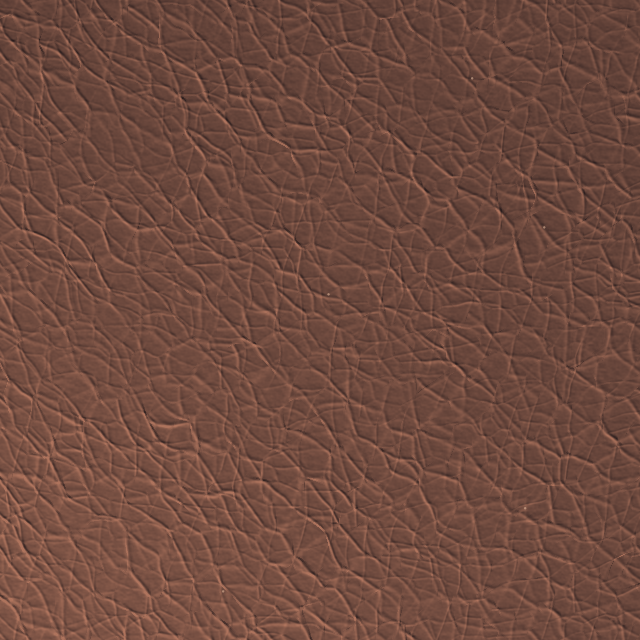
Write a WebGL 1 fragment shader that draws this texture.

```glsl
precision highp float;
uniform vec2 u_resolution;

#define SHADOW_BROWN vec3(0.34, 0.23, 0.20)
#define LIT_BROWN vec3(0.57, 0.38, 0.31)
#define TO_SHADE vec2(0.60, 0.80)
#define BUMP_STEP 0.0015
#define BUMP_GAIN 0.92
#define CREASE_GLOW 0.20
#define GRAIN_DEPTH 0.30
#define WARP 0.011
#define BEND 0.30

vec2 hash2(vec2 p) {
  vec3 q = fract(p.xyx * vec3(0.1031, 0.1030, 0.0973));
  q += dot(q, q.yzx + 33.33);
  return fract((q.xx + q.yz) * q.zy);
}

vec2 noise2(vec2 p) {
  vec2 i = floor(p), f = fract(p);
  f = f * f * (3.0 - 2.0 * f);
  return mix(mix(hash2(i), hash2(i + vec2(1.0, 0.0)), f.x),
             mix(hash2(i + vec2(0.0, 1.0)), hash2(i + 1.0), f.x), f.y);
}

// Distance to the border between the two nearest cell centres
float cellBorder(vec2 p) {
  vec2 cell = floor(p), f = fract(p);
  vec2 nearest = vec2(9.0), second = vec2(9.0);
  for (int y = -1; y <= 1; y++) {
    for (int x = -1; x <= 1; x++) {
      vec2 o = vec2(float(x), float(y));
      vec2 r = o + 0.08 + 0.84 * hash2(cell + o) - f;
      if (dot(r, r) < dot(nearest, nearest)) {
        second = nearest;
        nearest = r;
      } else if (dot(r, r) < dot(second, second)) {
        second = r;
      }
    }
  }
  return 0.5 * (dot(second, second) - dot(nearest, nearest))
       / max(length(second - nearest), 0.001);
}

// One net of creases, stretched along an angle, with uneven strength
float creaseNet(vec2 p, float angle, vec2 density, float width, float seed) {
  float c = cos(angle), s = sin(angle);
  vec2 q = vec2(c * p.x + s * p.y, c * p.y - s * p.x) * density + seed;
  float d = cellBorder(q) / (sqrt(density.x * density.y) * width);
  float strength = mix(0.55, 1.05, smoothstep(0.2, 0.75, noise2(p * 13.0 + seed).x));
  return strength * (0.8 * exp(-d * d) + 0.2 * exp(-0.4 * d));
}

float relief(vec2 p) {
  // Fine pores and wrinkles
  float grain = noise2(p * vec2(90.0, 160.0) + 5.0).x
              + 0.55 * noise2(p * vec2(200.0, 290.0)).y;
  // Bent and wavy crease paths
  vec2 q = p;
  q.y -= BEND * (p.x - 0.5) * (p.x - 0.5);
  q += WARP * (noise2(p * 12.0 + 3.0) - 0.5) * 2.0;
  q += 0.25 * WARP * (noise2(p * 45.0) - 0.5) * 2.0;
  float h = creaseNet(q, -0.85, vec2(15.0, 25.0), 0.0036, 17.0);
  h += 0.70 * creaseNet(q, 1.25, vec2(15.0, 26.0), 0.0030, 61.0);
  h += 0.45 * creaseNet(q, -0.15, vec2(21.0, 33.0), 0.0026, 113.0);
  return h + GRAIN_DEPTH * grain;
}

// Sparse pale dust
float dust(vec2 p) {
  vec2 cell = floor(p * 18.0);
  vec2 r = fract(p * 18.0) - 0.2 - 0.6 * hash2(cell + 7.0);
  return step(0.985, hash2(cell + 31.0).x) * (1.0 - smoothstep(0.015, 0.05, length(r)));
}

void main() {
  vec2 p = gl_FragCoord.xy / min(u_resolution.x, u_resolution.y);
  vec2 uv = gl_FragCoord.xy / u_resolution;

  // Raking light from the lower left
  float ahead = relief(p + TO_SHADE * BUMP_STEP);
  float behind = relief(p - TO_SHADE * BUMP_STEP);
  float slope = ahead - behind;
  float height = 0.5 * (ahead + behind);

  // Broad falloff across the hide
  float tone = mix(mix(0.77, 0.36, uv.x), mix(0.27, 0.20, uv.x), uv.y);
  tone += 0.06 * (noise2(p * 4.0 + 20.0).x - 0.5);
  tone += BUMP_GAIN * (0.8 + 0.5 * tone) * slope;
  tone += CREASE_GLOW * (height - 0.55);
  tone += 0.10 * (noise2(p * 330.0).x - 0.5);

  vec3 colour = mix(SHADOW_BROWN, LIT_BROWN, clamp(tone, -0.75, 1.5));
  colour = mix(colour, vec3(0.80, 0.64, 0.54), 0.7 * dust(p));
  gl_FragColor = vec4(colour, 1.0);
}
```
